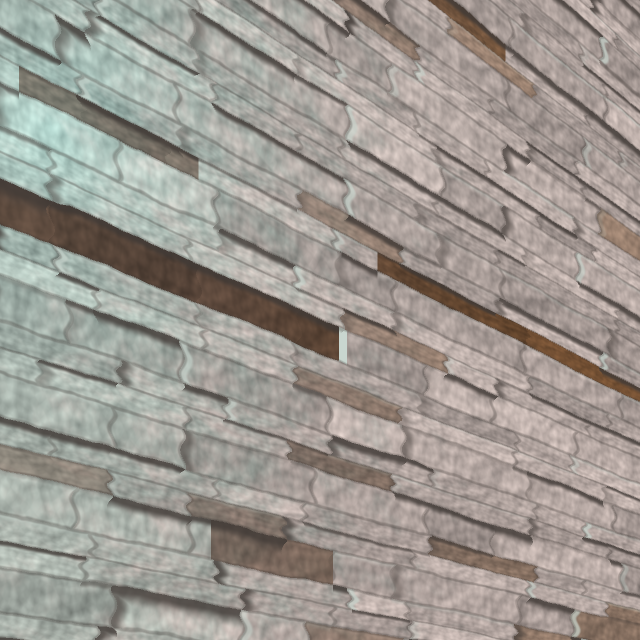
Reproduce this texture procedurally as a WebGL 1 fragment shader.

```glsl
precision highp float;
uniform vec2 u_resolution;

const vec2 VANISHING = vec2(2.33, -0.3);
const float ROW_SCALE = 46.0;
const float STONE_SCALE = 11.0;
const vec3 COOL_STONE = vec3(0.67, 0.70, 0.67);
const vec3 WARM_STONE = vec3(0.70, 0.645, 0.625);
const vec3 RUST = vec3(0.37, 0.285, 0.235);
const vec3 SHADOW = vec3(0.25, 0.225, 0.21);
const vec3 LIT_EDGE = vec3(0.79, 0.84, 0.81);
const vec3 CYAN_GLOW = vec3(0.02, 0.13, 0.13);

float hash(vec2 p) {
  return fract(sin(dot(p, vec2(127.1, 311.7))) * 43758.5);
}

// Distance to the nearest scattered point
float cellular(vec2 p) {
  float nearest = 2.0;
  for (int j = -1; j <= 1; j++) {
    for (int i = -1; i <= 1; i++) {
      vec2 c = floor(p) + vec2(float(i), float(j));
      nearest = min(nearest, distance(p, c + vec2(hash(c), hash(c + 37.3))));
    }
  }
  return nearest;
}

float layeredSines(vec2 p) {
  float sum = 0.0;
  float amplitude = 0.5;
  for (int i = 0; i < 5; i++) {
    sum += amplitude * sin(p.x + 1.8 * sin(p.y)) * cos(p.y * 0.8 - p.x * 0.4);
    p = mat2(1.5, 1.1, -1.1, 1.5) * p + 2.7;
    amplitude *= 0.62;
  }
  return sum;
}

float chippedHeight(vec2 p) {
  return 0.6 * cellular(p * 1.7) + 0.35 * cellular(p * 4.3 + 9.0);
}

// Position of the joint at the left end of a stone
float jointAt(float index, float row) {
  return index + 0.65 * hash(vec2(index, row));
}

float stoneIndex(float along, float row) {
  float index = floor(along);
  return along < jointAt(index, row) ? index - 1.0 : index;
}

float stoneDepth(float index, float row) {
  return hash(vec2(index + 5.2, row * 1.7 + 3.1));
}

float span(float row, float x, float stripRow, float start, float end) {
  return (1.0 - step(0.5, abs(row - stripRow))) * step(start, x) * step(x, end);
}

// Long recessed rust courses
float rustCourse(float row, float x) {
  float rust = span(row, x, 19.0, -0.1, 0.53) + span(row, x, 23.0, 0.59, 1.1);
  rust += 0.65 * (span(row, x, 23.0, 0.03, 0.31) + span(row, x, 10.0, 0.33, 0.52));
  return rust + 0.9 * span(row, x, 36.0, 0.66, 0.79);
}

vec3 stoneWall(vec2 uv) {
  // Perspective wall coordinates with uneven, wavering courses
  float reach = VANISHING.x - uv.x;
  float along = 20.0 - log(reach) * STONE_SCALE;
  float level = (uv.y - VANISHING.y) / reach * ROW_SCALE;
  level += 0.2 * sin(2.1 * level);
  vec2 grain = vec2(along * 3.6, level);
  level += 0.1 * layeredSines(grain * 0.9);
  float row = floor(level);
  float below = 1.0 - fract(level);
  along += 0.025 * sin(level * 9.0);
  // This stone and its neighbours
  float index = stoneIndex(along, row);
  float fromLeft = along - jointAt(index, row);
  float toRight = jointAt(index + 1.0, row) - along;
  float rust = rustCourse(row, uv.x);
  float exposed = 1.0 - step(0.1, rust);
  float depth = stoneDepth(index, row) * exposed;
  float leftDepth = stoneDepth(index - 1.0, row);
  float aboveDepth = stoneDepth(stoneIndex(along, row + 1.0), row + 1.0);
  aboveDepth *= 1.0 - step(0.1, rustCourse(row + 1.0, uv.x));
  // Rough split faces lit from the upper left
  float height = chippedHeight(grain);
  float relief = height - chippedHeight(grain + vec2(-0.13, 0.13));
  float mottle = layeredSines(grain * 2.3 + index * 3.0);
  float tone = 0.88 + 0.2 * hash(vec2(index, row + 71.0));
  tone += 0.4 * relief + 0.09 * mottle + 0.07 * (0.45 - height);
  float warmth = smoothstep(0.0, 0.65, uv.x + 0.25 * mottle);
  float stain = max(rust, 0.5 * step(0.91, hash(vec2(index + 13.0, row))));
  vec3 rustTone = RUST + vec3(0.07, 0.02, -0.04) * smoothstep(0.3, 0.9, uv.x);
  vec3 colour = mix(mix(COOL_STONE, WARM_STONE, warmth), rustTone, stain) * tone;
  // Light from the left side of the room
  float glow = exp(-4.5 * distance(uv, vec2(0.08, 0.8)));
  colour += CYAN_GLOW * glow * (1.0 - 0.8 * stain);
  // Upper lips and exposed end faces
  float lip = max(depth - aboveDepth, 0.0) * (1.0 - smoothstep(0.04, 0.24, below));
  float endFace = smoothstep(0.25, 0.7, depth - leftDepth) * exposed;
  endFace *= 1.0 - smoothstep(0.05, 0.085, fromLeft);
  float stripEnd = span(row, uv.x, 19.0, 0.53, 0.542);
  colour = mix(colour, LIT_EDGE, max(0.45 * lip, max(0.7 * endFace, stripEnd)));
  // Shadows below and beside proud stones, and narrow joints
  float overhang = max(aboveDepth - depth, 0.0);
  float reachDown = 0.1 + 0.48 * overhang;
  float underShade = 1.0 - smoothstep(0.3 * reachDown, reachDown, below);
  underShade *= 0.82 * smoothstep(0.05, 0.4, overhang);
  float sideShade = max(leftDepth - depth, 0.0) * (1.0 - smoothstep(0.02, 0.13, fromLeft));
  float joint = 0.3 * (1.0 - smoothstep(0.008, 0.03, min(fromLeft, toRight)));
  float bed = 0.32 * (1.0 - smoothstep(0.02, 0.09, min(below, 1.0 - below)));
  float sideDark = max(sideShade, joint) * exposed;
  return mix(colour, SHADOW, max(underShade, max(sideDark, bed)));
}

void main() {
  vec2 texel = 0.25 / u_resolution;
  vec2 uv = gl_FragCoord.xy / u_resolution;
  vec3 colour = stoneWall(uv + texel) + stoneWall(uv - texel);
  gl_FragColor = vec4(clamp(colour * 0.5, 0.0, 1.0), 1.0);
}
```
